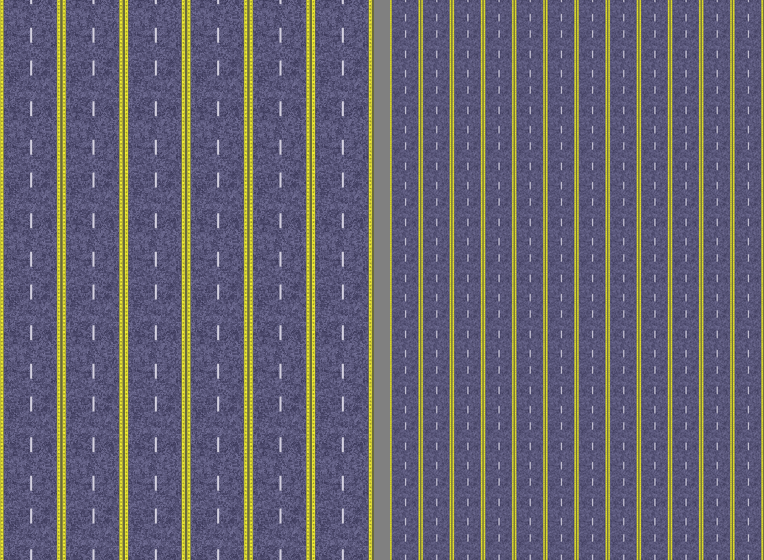
Left: one tile. Right: repeated 2 by 2.
A Shadertoy shader for this pattern:

```glsl
// Parallel blue-grey roads with pale dashes and beaded double yellow lines.
// Each lane cell is built from box distances; wrapping cellular noise gives
// the asphalt grain, so the whole canvas tiles.

#define REPEATS vec2(6.0, 5.0)
#define CELL_HEIGHT 1.8                        // in lane widths
#define ROW_SHIFT 0.25
#define DASH_CENTRES vec3(0.279, 0.643, 0.9355)
#define DASH_HALF vec2(0.0165, 0.12)
#define PAIR_CENTRE -0.0145                    // middle of the double line
#define LINE_OFFSET 0.0435
#define LINE_HALF 0.0235
#define BEADS 30.0                             // per cell height
#define GRAIN vec2(40.0, 72.0)                 // whole numbers, so it wraps
#define GRAIN_STRENGTH 0.15

const vec3 ASPHALT = vec3(0.34, 0.33, 0.47);
const vec3 YELLOW  = vec3(0.96, 0.95, 0.20);
const vec3 OLIVE   = vec3(0.56, 0.54, 0.16);
const vec3 GAP     = vec3(0.42, 0.42, 0.24);
const vec3 PALE    = vec3(0.83, 0.82, 0.88);
const float TAU = 6.2831853;

vec3 hash3(vec2 p) {
    vec3 q = fract(p.xyx * vec3(0.1031, 0.1030, 0.0973));
    q += dot(q, q.yxz + 33.33);
    return fract((q.xxy + q.yzz) * q.zyx);
}

// Cellular noise: distance to the nearest grain, and that grain's random shade.
vec2 cellular(vec2 uv, vec2 count) {
    vec2 p = uv * count, id = floor(p), f = fract(p);
    vec2 nearest = vec2(8.0, 0.0);
    for (int y = -1; y <= 1; y++)
    for (int x = -1; x <= 1; x++) {
        vec2 o = vec2(x, y);
        vec3 h = hash3(mod(id + o, count) + 7.0);
        float d = length(o + h.xy - f);
        if (d < nearest.x) nearest = vec2(d, h.z);
    }
    return nearest;
}

// Signed distance to periodic centres, one unit apart.
float wrapped(float x) { return fract(x + 0.5) - 0.5; }

float cover(float d, float pixel) {
    return clamp(0.5 - d / pixel, 0.0, 1.0);
}

vec3 asphalt(vec2 cell) {
    vec2 fine = cellular(cell, GRAIN);
    vec2 coarse = cellular(cell, floor(GRAIN / 4.0));
    float shade = (fine.y - 0.5) + 0.5 * (0.45 - fine.x) + 0.22 * (coarse.y - 0.5);
    shade += 0.07 * sin(TAU * 3.0 * cell.y) + 0.05 * sin(TAU * (7.0 * cell.y + cell.x));
    return ASPHALT + GRAIN_STRENGTH * shade * vec3(1.0, 1.0, 1.1);
}

void mainImage(out vec4 fragColor, in vec2 fragCoord) {
    vec2 cell = fract(fragCoord / iResolution.xy * REPEATS + vec2(0.0, ROW_SHIFT));
    float pixel = REPEATS.x / iResolution.x;
    vec3 color = asphalt(cell);

    // Broken centre line, unevenly spaced within the cell
    vec3 rows = abs(fract(cell.y - DASH_CENTRES + 0.5) - 0.5) * CELL_HEIGHT;
    float row = min(rows.x, min(rows.y, rows.z));
    vec2 dash = vec2(abs(cell.x - 0.5), row) - DASH_HALF;
    color = mix(color, PALE, cover(dash.x, pixel) * cover(dash.y, pixel));

    // Dark bed under the double line
    float side = abs(wrapped(cell.x - PAIR_CENTRE));
    color = mix(color, GAP, cover(side - LINE_OFFSET - LINE_HALF - 0.008, pixel));

    // Yellow lines with a row of worn olive beads
    float across = side - LINE_OFFSET;
    float along = wrapped(cell.y * BEADS) * CELL_HEIGHT / BEADS;
    float bead = 1.0 - smoothstep(0.004, 0.024, length(vec2(across, along)));
    float wear = 0.25 * cellular(cell, GRAIN).y;
    vec3 paint = mix(YELLOW, OLIVE, clamp(0.65 * bead + wear, 0.0, 1.0));
    color = mix(color, paint, cover(abs(across) - LINE_HALF, pixel));

    fragColor = vec4(color, 1.0);
}
```
